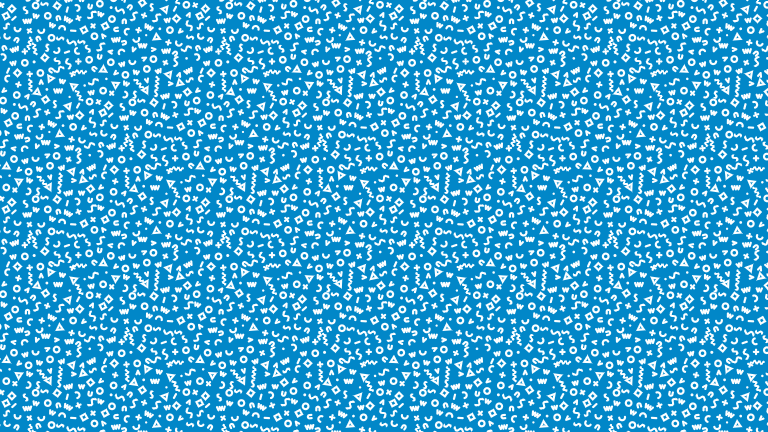
Reproduce this pattern procedurally as a WebGL 2 fragment shader.

```glsl
#version 300 es
precision highp float;
// Dense white confetti doodles on blue, in a staggered repeating tile.

#define CELL 0.0249                  // doodle spacing, canvas heights
#define TILE vec2(18.0, 9.0)         // cells per repeat
#define STROKE 0.1                   // half line width, cells
#define SWAY 0.26                    // slow drift of the grid
#define JITTER 0.3                   // random shift of each doodle
#define SEED 7.0
#define BLUE vec3(0.005, 0.53, 0.785)
#define WHITE vec3(0.985, 0.997, 1.0)

uniform vec2 u_resolution;
out vec4 outColor;

const float TAU = 6.2831853;

vec3 hash3(vec2 cell) {
    vec3 h = fract(vec3(cell.xyx + SEED) * vec3(0.1031, 0.1030, 0.0973));
    h += dot(h, h.yxz + 33.33);
    return fract((h.xxy + h.yzz) * h.zyx);
}

vec2 rotate(vec2 p, float angle) {
    float c = cos(angle), s = sin(angle);
    return vec2(c * p.x - s * p.y, s * p.x + c * p.y);
}

// Each helper returns the distance to the centre line of a stroke.
float dash(vec2 p, float halfLength) {
    return length(vec2(max(abs(p.x) - halfLength, 0.0), p.y));
}

float squiggle(vec2 p, float halfLength, float amplitude, float frequency) {
    float x = clamp(p.x, -halfLength, halfLength);
    float slope = amplitude * frequency * cos(frequency * x);
    float across = (p.y - amplitude * sin(frequency * x)) / sqrt(1.0 + slope * slope);
    return length(vec2(p.x - x, across));
}

// A row of V strokes: one is a chevron, more make a zigzag.
float zigzag(vec2 p, float count, float halfWidth, float amplitude) {
    float middle = 0.5 * (count - 1.0), period = 2.0 * halfWidth;
    float index = clamp(round(p.x / period + middle), 0.0, count - 1.0);
    p.x = abs(p.x - period * (index - middle));
    vec2 start = vec2(0.0, -amplitude), along = vec2(halfWidth, 2.0 * amplitude);
    float t = clamp(dot(p - start, along) / dot(along, along), 0.0, 1.0);
    return length(p - start - along * t);
}

float arch(vec2 p, float radius, float leg) {
    if (p.y > 0.0) return abs(length(p) - radius);
    return length(vec2(abs(p.x) - radius, max(-p.y - leg, 0.0)));
}

float largeDoodle(vec2 p, float kind, float turn) {
    vec2 q = rotate(p, turn * TAU);
    if (kind < 0.23) return abs(length(p) - 0.26);
    if (kind < 0.36) {
        q = abs(rotate(p, 0.5 + turn * 0.6));
        return abs(max(q.x, q.y) - 0.22);
    }
    if (kind < 0.45) return abs(max(abs(q.x) * 0.866 + q.y * 0.5, -q.y) - 0.16);
    if (kind < 0.60) return zigzag(rotate(p, turn - 0.5), 3.0, 0.12, 0.15);
    if (kind < 0.74) return arch(q, 0.27, 0.0);
    if (kind < 0.87) return squiggle(q, 0.52, 0.09, 15.0);
    return squiggle(q, 0.42, 0.14, 8.5);
}

float smallDoodle(vec2 p, float kind, float turn) {
    vec2 q = rotate(p, turn * TAU);
    if (kind < 0.20) return min(dash(q, 0.2), dash(q.yx, 0.2));
    if (kind < 0.32) return length(p) - 0.05 * turn;
    if (kind < 0.44) return dash(q, 0.2);
    if (kind < 0.60) return zigzag(q, 1.0, 0.14, 0.16);
    if (kind < 0.72) return arch(q, 0.15, 0.18);
    if (kind < 0.86) return zigzag(rotate(p, turn - 0.5), 2.0, 0.12, 0.14);
    return squiggle(q, 0.28, 0.12, 10.0);
}

// Nearest doodle; odd and even cells alternate large and small.
float confetti(vec2 p) {
    float nearest = 1.0;
    for (int j = -1; j <= 1; j++) {
        for (int i = -1; i <= 1; i++) {
            vec2 cell = floor(p) + vec2(i, j);
            float stagger = 0.5 * TILE.x * floor(cell.y / TILE.y);
            vec2 id = mod(cell - vec2(stagger, 0.0), TILE);
            vec3 rnd = hash3(id);
            vec2 shift = JITTER * (hash3(id + 41.0).xy - 0.5);
            shift += SWAY * sin(id.yx * TAU * 2.0 / TILE.y + vec2(0.6, 2.1));
            vec2 local = p - cell - 0.5 - shift;
            bool large = mod(id.x + id.y, 2.0) < 0.5;
            float d = large ? largeDoodle(local, rnd.x, rnd.y)
                            : smallDoodle(local, rnd.x, rnd.y);
            nearest = min(nearest, d);
        }
    }
    return nearest - STROKE;
}

void main() {
    vec2 p = gl_FragCoord.xy / u_resolution.y / CELL;
    float pixel = 1.0 / (CELL * u_resolution.y);
    float ink = clamp(0.5 - confetti(p) / pixel, 0.0, 1.0);
    outColor = vec4(mix(BLUE, WHITE, ink), 1.0);
}
```
